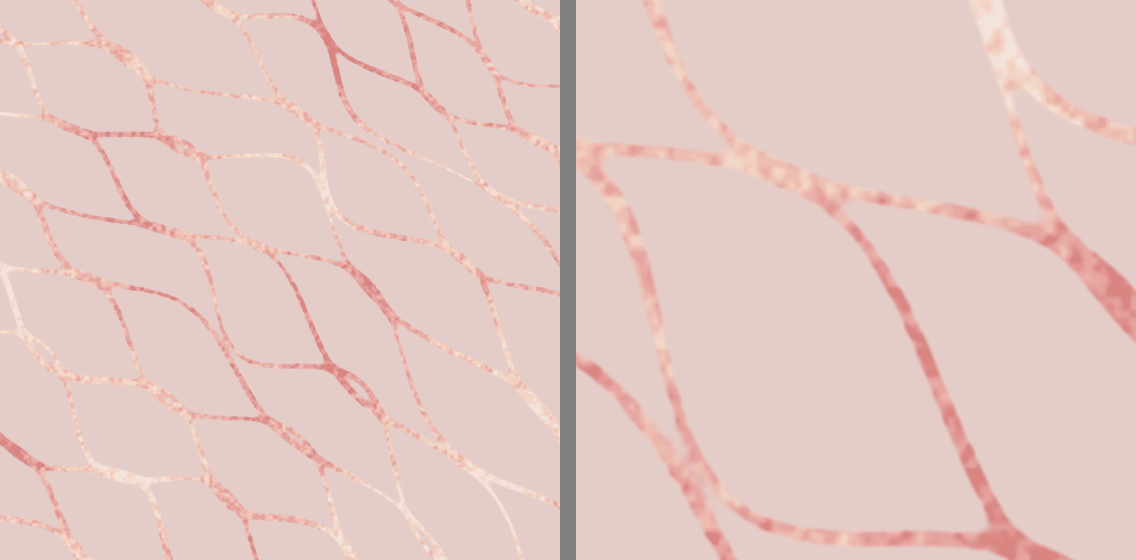
Left, the full canvas; right, a detail of the centre.
Give the GLSL for this pattern, as a WebGL 2 fragment shader.

```glsl
#version 300 es
precision highp float;

uniform vec2 u_resolution;
out vec4 fragColor;

const float TAU = 6.2831853;

// Vein layout, in canvas heights
const float FLOW_ANGLE = -0.66;
const float SPACING = 0.077;
const float WAVELENGTH = 0.42;
const float SWING = 0.58;
const float SWING_JITTER = 0.36;
const float PHASE_JITTER = 2.7;
const float DRIFT_SCALE = 1.7;
const float WARP_SCALE = 2.0;
const float WARP_AMOUNT = 0.15;
const float THIN = 0.0024;
const float THICK = 0.0066;
const float FILLET = 0.015;
const float EDGE_SOFTNESS = 0.0018;
const float EDGE_ROUGHNESS = 0.0014;

// Foil texture
const float GRAIN_SCALE = 130.0;
const float GRAIN_CONTRAST = 0.56;
const float ZONE_SCALE = 4.4;
const float ZONE_LIGHTNESS = 0.57;
const float ZONE_CONTRAST = 1.45;

const vec3 BACKGROUND = vec3(0.896, 0.802, 0.785);
const vec3 DEEP_ROSE = vec3(0.850, 0.520, 0.505);
const vec3 SALMON = vec3(0.905, 0.650, 0.630);
const vec3 APRICOT = vec3(0.930, 0.740, 0.690);
const vec3 PEACH = vec3(0.950, 0.825, 0.760);
const vec3 BLUSH = vec3(0.955, 0.890, 0.860);

float hash(vec2 p) {
    vec3 h = fract(vec3(p.xyx) * 0.1031);
    h += dot(h, h.yzx + 33.33);
    return fract((h.x + h.y) * h.z);
}

float noise(vec2 p) {
    vec2 cell = floor(p);
    vec2 f = fract(p);
    f = f * f * (3.0 - 2.0 * f);
    float low = mix(hash(cell), hash(cell + vec2(1.0, 0.0)), f.x);
    float high = mix(hash(cell + vec2(0.0, 1.0)), hash(cell + 1.0), f.x);
    return mix(low, high, f.y);
}

float smoothMin(float a, float b, float radius) {
    float h = max(radius - abs(a - b), 0.0) / radius;
    return min(a, b) - 0.25 * h * h * radius;
}

// Neighbouring strands swing in roughly opposite phase, so they meet, cross and part
float strandHeight(float along, float id) {
    float drift = noise(vec2(along * DRIFT_SCALE + 40.0, id * 7.3 + 90.0)) - 0.5;
    float phase = 0.5 * TAU * id + PHASE_JITTER * drift;
    float swing = SWING + SWING_JITTER * (noise(vec2(along * 2.0 + 30.0, id * 5.7 + 60.0)) - 0.5);
    return SPACING * (id + swing * sin(TAU * along / WAVELENGTH + phase));
}

// Signed distance to the net of strands, with filled junctions
float veinDistance(vec2 p) {
    vec2 axis = vec2(cos(FLOW_ANGLE), sin(FLOW_ANGLE));
    vec2 q = vec2(dot(p, axis), dot(p, vec2(-axis.y, axis.x)));
    vec2 w = p * WARP_SCALE;
    q += WARP_AMOUNT * (vec2(noise(w + 11.0), noise(w + 37.0)) - 0.5);

    float nearest = floor(q.y / SPACING + 0.5);
    float dist = 1.0;
    const float STEP = 0.002;
    for (int i = -2; i <= 2; i++) {
        float id = nearest + float(i);
        float height = strandHeight(q.x, id);
        float slope = (strandHeight(q.x + STEP, id) - height) / STEP;
        float swell = noise(vec2(q.x * 8.0 + 70.0, id * 3.7 + 50.0));
        float strand = abs(q.y - height) / sqrt(1.0 + slope * slope);
        dist = smoothMin(dist, strand - mix(THIN, THICK, swell), FILLET);
    }
    return dist;
}

vec3 foilRamp(float t) {
    vec3 color = mix(DEEP_ROSE, SALMON, smoothstep(0.0, 0.30, t));
    color = mix(color, APRICOT, smoothstep(0.30, 0.50, t));
    color = mix(color, PEACH, smoothstep(0.50, 0.70, t));
    return mix(color, BLUSH, smoothstep(0.70, 0.96, t));
}

void main() {
    vec2 p = gl_FragCoord.xy / u_resolution.y;

    // Fine hammered grain over broad light and dark zones
    float grain = 0.65 * noise(p * GRAIN_SCALE) + 0.35 * noise(p.yx * GRAIN_SCALE * 1.7 + 19.0);
    float zone = 0.7 * noise(p * ZONE_SCALE + 23.0) + 0.3 * noise(p * ZONE_SCALE * 2.3 + 61.0);
    zone = ZONE_LIGHTNESS + ZONE_CONTRAST * (zone - 0.5);
    float calm = smoothstep(0.2, 0.5, abs(zone - 0.5));
    float tone = zone + GRAIN_CONTRAST * mix(1.5, 0.8, calm) * (grain - 0.5);

    float dist = veinDistance(p) + EDGE_ROUGHNESS * (grain - 0.5);
    float softness = max(EDGE_SOFTNESS, 0.75 / u_resolution.y);
    float vein = 1.0 - smoothstep(-softness, softness, dist);
    fragColor = vec4(mix(BACKGROUND, foilRamp(tone), vein), 1.0);
}
```
